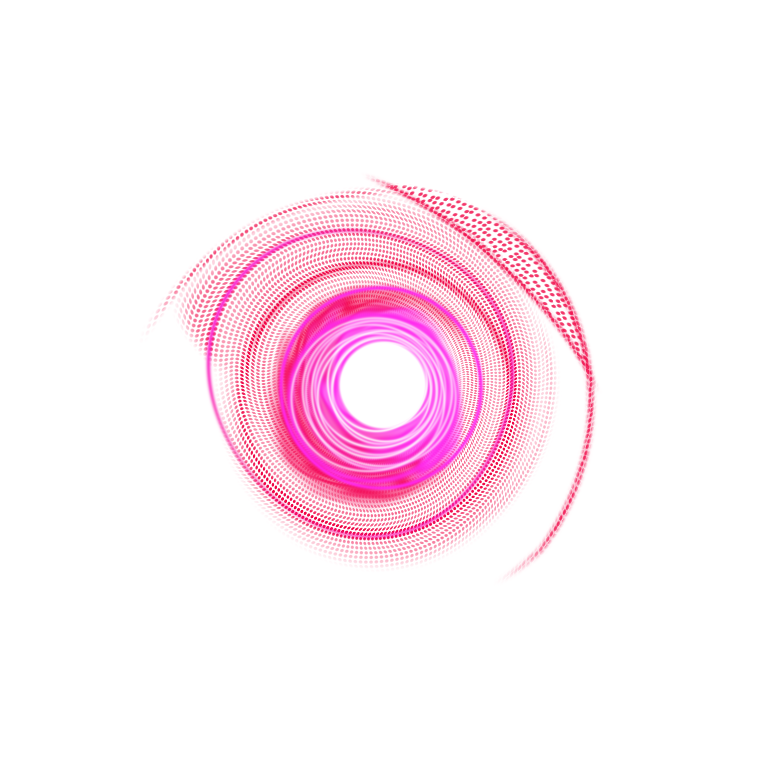
Write a three.js fragment shader that draws this background.

```glsl
// A swirl of crimson dots around a glowing magenta core with an empty centre, on white.
// Polar coordinates are warped into dotted rows, arms are radii that vary with angle,
// and the core is streaked by gradient noise under looped threads of light.

varying vec2 vUv;

#define CENTER vec2(0.4987, 0.4987)
#define UNIT 0.1302          // canvas length of one swirl unit
#define HOLE 0.43            // radius of the empty centre
#define ROW_GAP 0.046        // spacing of the dotted rows
#define COLUMNS 232.0        // dots in one turn
#define THREADS 10           // bright loops in the core
#define CRIMSON vec3(0.94, 0.02, 0.27)
#define HOT_PINK vec3(1.0, 0.10, 0.58)
#define MAGENTA vec3(1.0, 0.16, 0.93)

const float TAU = 6.283185;

vec2 hash2(vec2 p) {
  p = vec2(dot(p, vec2(127.1, 311.7)), dot(p, vec2(269.5, 183.3)));
  return fract(sin(p) * 43758.5) * 2.0 - 1.0;
}

float gradientNoise(vec2 p) {
  vec2 i = floor(p), f = fract(p);
  vec2 u = f * f * (3.0 - 2.0 * f), e = vec2(1.0, 0.0);
  float low = mix(dot(hash2(i), f), dot(hash2(i + e), f - e), u.x);
  float high = mix(dot(hash2(i + e.yx), f - e.yx), dot(hash2(i + 1.0), f - 1.0), u.x);
  return mix(low, high, u.y);
}

vec2 rotate(vec2 p, float t) {
  float c = cos(t), s = sin(t);
  return vec2(c * p.x - s * p.y, s * p.x + c * p.y);
}

// Soft line around zero distance
float line(float d, float width) { return exp(-d * d / (width * width)); }

// One round dot in each cell, shifted at random by the jitter
float dots(vec2 cell, float size, float jitter) {
  vec2 q = fract(cell) - 0.5 - jitter * hash2(floor(cell));
  return 1.0 - smoothstep(size * 0.35, size, length(q));
}

// One inside the range from lo to hi, with soft ends
float span(float x, float lo, float hi, float soft) {
  return smoothstep(lo, lo + soft, x) * (1.0 - smoothstep(hi - soft, hi, x));
}

void main() {
  vec2 p = (vUv - CENTER) / UNIT;
  float r = length(p), a = atan(p.y, p.x);
  float ca = cos(a), sa = sin(a);
  vec3 color = vec3(1.0);

  // Radii of the arms
  float ring = 1.51 - 0.22 * ca + 0.045 * (sa + sin(3.0 * a)) - 0.035 * sin(2.0 * a);
  float innerArm = 1.35 - 0.14 * sa - 0.06 * ca;
  float leftArm = 1.93 + 0.34 * pow(abs(a - 1.66) / 1.05, 2.0);
  float tailArm = 2.0 + 0.28 * pow(clamp((1.4 - a) / 2.2, 0.0, 1.0), 3.0);
  float crescent = 1.68 + 0.40 * pow(abs(a - 0.84) / 0.80, 2.0);

  // Dotted field
  float rho = r / ring * 1.5;
  float wave = 0.9 * sin(rho * 11.0 + 2.0 * a) + 0.5 * sin(rho * 19.0 - 3.0 * a);
  vec2 cell = vec2(a / TAU * COLUMNS + wave, rho / ROW_GAP + 0.4 * sin(3.0 * a));
  float leftSpan = span(a, 1.3, 3.1, 0.4);
  float edge = mix(1.80 - 0.09 * cos(2.0 * a), leftArm + 0.03, leftSpan);
  float field = (1.0 - smoothstep(edge - 0.28, edge, r)) * smoothstep(0.65, 0.85, r);
  float folds = 0.50 + 0.10 * sin(rho * 13.0 + 2.0 * a);
  float ink = folds + 0.5 * line(r - innerArm, 0.06) + 0.4 * line(r - ring, 0.05);
  float crest = line(r - leftArm, 0.035) * span(a, 1.35, 3.0, 0.45);
  float sideArm = line(r - 1.68, 0.05) * span(a, -1.1, 0.5, 0.4);
  float fieldInk = field * ink + 0.7 * crest + 0.25 * sideArm;
  color = mix(color, CRIMSON, clamp(dots(cell, 0.5, 0.0) * fieldInk, 0.0, 1.0));
  color = mix(color, CRIMSON, 0.45 * line(r - innerArm, 0.03) * span(a, -0.2, 3.1, 0.5));

  // Crescent of loose dots and its long tail
  float fill = smoothstep(crescent - 0.02, crescent + 0.02, r)
             * (1.0 - smoothstep(tailArm - 0.02, tailArm + 0.03, r)) * span(a, -0.1, 1.6, 0.1);
  float rim = line(r - crescent, 0.028) * span(a, -0.05, 1.68, 0.2);
  float tail = line(r - tailArm, 0.032) * span(a, -1.08, 1.1, 0.45);
  vec2 looseCell = vec2(a * 31.0 + r * 6.0, r / 0.06 + a * 3.0);
  color = mix(color, CRIMSON, 0.8 * fill * dots(looseCell, 0.45, 0.22));
  float rimDots = 0.35 + 0.65 * dots(cell, 0.6, 0.15);
  color = mix(color, CRIMSON, clamp((rim + tail) * rimDots, 0.0, 1.0) * 0.85);

  // Outer magenta ring, brighter at some angles
  float glow = 0.50 + 0.30 * sin(2.0 * a + 2.6) + 0.15 * sin(3.0 * a);
  vec3 ringColor = mix(CRIMSON, MAGENTA, 0.35 + 0.5 * glow);
  color = mix(color, ringColor, line(r - ring, 0.023) * (0.35 + 0.6 * glow));

  // Core with streaks from magenta to crimson
  float noise = gradientNoise(rotate(p, 2.2 * r) * 3.0);
  float body = 1.0 - 0.18 * ca - 0.14 * sa - 0.06 * cos(2.0 * a);
  float core = 1.0 - smoothstep(body - 0.14, body + 0.08, r + 0.1 * noise);
  float shade = line(length((p - vec2(-0.34, -0.58)) * vec2(0.8, 1.5)), 0.28);
  float red = smoothstep(0.60, 0.95, r - 0.15 * ca + 0.5 * noise) + 0.9 * shade;
  vec3 coreColor = mix(MAGENTA, mix(HOT_PINK, CRIMSON, 0.75), clamp(red, 0.0, 1.0));
  float streak = 0.80 + 0.14 * sin(r * 55.0 + 9.0 * noise + 2.0 * a);
  color = mix(color, coreColor, core * streak);
  float halo = line(r - 0.93, 0.07) * span(a, 0.3, 2.6, 0.6);
  color = mix(color, CRIMSON, 0.45 * halo);

  // Magenta hoops around the core
  color = mix(color, MAGENTA, 0.9 * line(length(p - vec2(-0.02, -0.03)) - 1.0, 0.022));
  color = mix(color, MAGENTA, 0.8 * line(length(p - vec2(-0.10, -0.13)) - 0.83, 0.035));

  // Threads of light, each a tilted ellipse
  for (int i = 0; i < THREADS; i++) {
    float f = float(i) / float(THREADS - 1), turn = float(i) * 2.4;
    vec2 offset = vec2(-0.08, -0.11) * f + 0.035 * vec2(cos(turn), sin(turn));
    vec2 q = rotate(p - offset, turn) * vec2(1.0, 1.07);
    float d = length(q) - mix(0.45, 0.81, f);
    color = mix(color, MAGENTA, 0.35 * line(d, 0.04));
    color = mix(color, vec3(1.0), mix(0.9, 0.6, f) * line(d, 0.016));
  }

  // Empty centre
  color = mix(vec3(1.0), color, smoothstep(HOLE - 0.02, HOLE + 0.03, r));
  gl_FragColor = vec4(color, 1.0);
}
```
